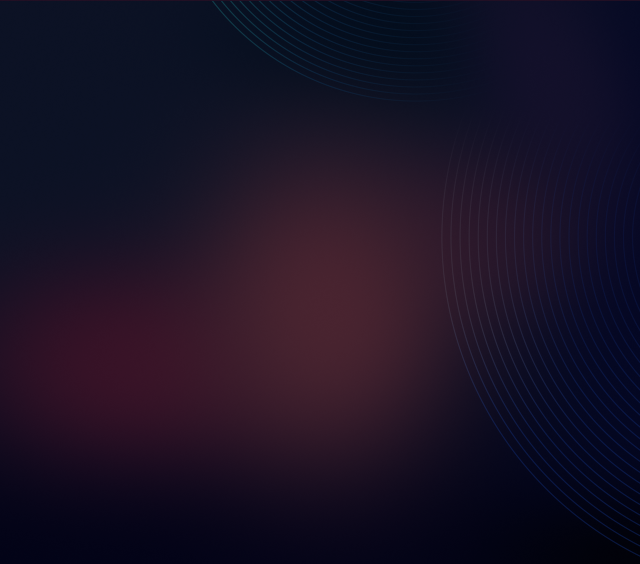
Write a Shadertoy shader that draws this background.

```glsl
// Dark abstract backdrop: soft plum and rust glows over a navy gradient,
// crossed by two families of thin concentric arcs that fade at their ends.
// Positions are in units of the canvas height, from the lower left.

// Soft elliptical blob: 1 at the centre, with a gentle falloff
float glow(vec2 p, vec2 center, vec2 radii) {
    vec2 q = (p - center) / radii;
    return exp(-pow(dot(q, q), 1.2));
}

// Evenly spaced thin circles, from the outer radius inward
float rings(vec2 p, vec2 center, float outer, float spacing, float pixel) {
    float depth = outer - length(p - center);
    float nearest = abs(fract(depth / spacing + 0.5) - 0.5) * spacing;
    float line = 1.0 - smoothstep(0.0, pixel + 0.0003, nearest);
    return line * step(-0.5 * spacing, depth);
}

float hash(vec2 p) {
    return fract(sin(dot(p, vec2(12.99, 78.23))) * 43758.5);
}

vec3 background(vec2 p) {
    vec3 col = mix(vec3(0.008, 0.012, 0.090), vec3(0.046, 0.070, 0.143),
                   smoothstep(0.0, 0.62, p.y));

    // Cool regions: dark teal at the top, deep blue on the right
    col = mix(col, vec3(0.010, 0.052, 0.112), glow(p, vec2(0.67, 0.94), vec2(0.27, 0.15)));
    col = mix(col, vec3(0.014, 0.026, 0.140), glow(p, vec2(1.18, 0.60), vec2(0.27, 0.60)));

    // Purple haze leaning across the upper right
    vec2 leaning = p + vec2(0.35 * (p.y - 0.86), 0.0);
    col = mix(col, vec3(0.080, 0.066, 0.168), 0.85 * glow(leaning, vec2(0.98, 0.86), vec2(0.14, 0.24)));

    // Warm regions: right arm, plum lobe, rust centre
    col = mix(col, vec3(0.155, 0.086, 0.165), 0.8 * glow(p, vec2(0.86, 0.58), vec2(0.18, 0.16)));
    col = mix(col, vec3(0.225, 0.072, 0.152), 0.95 * glow(p, vec2(0.23, 0.355), vec2(0.30, 0.19)));
    col = mix(col, vec3(0.285, 0.140, 0.186), glow(p, vec2(0.58, 0.45), vec2(0.24, 0.285)));

    // Near-black lower right corner
    return mix(col, vec3(0.004, 0.006, 0.035), glow(p, vec2(1.15, 0.0), vec2(0.28, 0.13)));
}

void mainImage(out vec4 fragColor, in vec2 fragCoord) {
    float pixel = 1.0 / iResolution.y;
    vec2 p = fragCoord * pixel;
    vec3 col = background(p);

    // Upper arcs: teal on the left, blue below, vanishing to the right
    float topRings = rings(p, vec2(0.7375, 1.2758), 0.455, 0.0125, pixel);
    vec3 topColor = mix(vec3(0.08, 0.34, 0.38), vec3(0.05, 0.21, 0.36),
                        smoothstep(0.38, 0.60, p.x));
    float topFade = mix(0.60, 0.0, smoothstep(0.36, 0.92, p.x));
    col = mix(col, topColor, topRings * topFade);

    // Right arcs: pale grey on the left, blue below, vanishing upward
    float sideRings = rings(p, vec2(1.4145, 0.5796), 0.631, 0.0161, pixel);
    float blueness = max(smoothstep(0.50, 0.20, p.y), smoothstep(0.82, 1.05, p.x));
    vec3 sideColor = mix(vec3(0.32, 0.31, 0.37), vec3(0.06, 0.17, 0.46), blueness);
    float sideFade = mix(0.48, 0.25, smoothstep(0.25, 0.60, p.y))
                   * (1.0 - smoothstep(0.58, 0.83, p.y))
                   * (1.0 - 0.3 * smoothstep(0.85, 1.13, p.x) * smoothstep(0.1, 0.5, p.y));
    col = mix(col, sideColor, sideRings * sideFade);

    // Thin plum edge along the top
    col = mix(col, vec3(0.14, 0.06, 0.14), smoothstep(0.9975, 0.9995, p.y));

    // Faint dither against banding
    col += (hash(fragCoord) - 0.5) / 255.0;
    fragColor = vec4(max(col, 0.0), 1.0);
}
```
